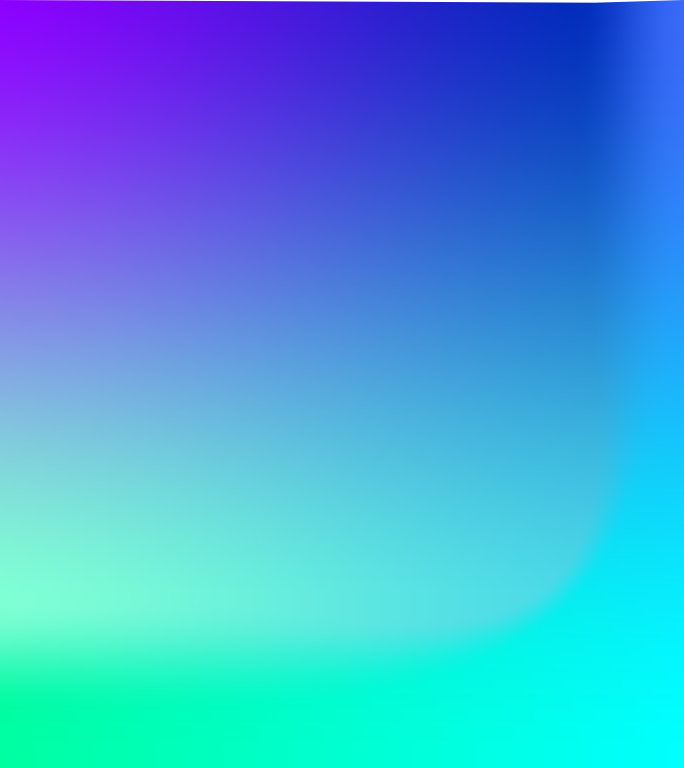
Reproduce this background procedurally as a WebGL 2 fragment shader.

```glsl
#version 300 es
precision highp float;

uniform vec2 u_resolution;
out vec4 fragColor;

// Inner sheet colours
const vec3 VIOLET = vec3(0.55, 0.00, 1.00);
const vec3 NAVY   = vec3(0.00, 0.17, 0.73);
const vec3 PALE_MINT = vec3(0.50, 1.00, 0.83);
const vec3 PALE_SKY  = vec3(0.29, 0.85, 0.91);

// Outer rim colours
const vec3 GREEN = vec3(0.00, 1.00, 0.63);
const vec3 CYAN  = vec3(0.00, 1.00, 1.00);
const vec3 AZURE = vec3(0.22, 0.41, 0.97);
const vec3 PAPER = vec3(1.0);

// Sheet extent and the rounded fold between sheet and rim
const vec2 SHEET_SIZE = vec2(0.87, 0.77);
const vec2 FOLD_SIZE = vec2(1.0, 0.93);
const float FOLD_POWER = 4.0;
const float SIDE_START = 0.84;
const float CORNER_START = 0.96;

// Sliver above the sheet
const float GAP_HEIGHT = 0.0035;
const float GAP_PEAK = 0.87;

// Half linear, half eased ramp
vec2 softRamp(vec2 t) {
    t = clamp(t, 0.0, 1.0);
    return mix(t, smoothstep(0.0, 1.0, t), 0.5);
}

vec3 sheetColor(vec2 p) {
    vec2 t = softRamp(p / SHEET_SIZE);
    return mix(mix(VIOLET, NAVY, t.x), mix(PALE_MINT, PALE_SKY, t.x), t.y);
}

vec3 rimColor(vec2 p) {
    return mix(mix(GREEN, CYAN, p.x), AZURE, smoothstep(0.0, 1.0, 1.0 - p.y));
}

// Superellipse fold: broad along the sides, crisp at the corner
float foldWeight(vec2 p) {
    vec2 q = pow(p / FOLD_SIZE, vec2(FOLD_POWER));
    float total = max(q.x + q.y, 1e-6);
    float radius = pow(total, 1.0 / FOLD_POWER);
    float corner = 4.0 * q.x * q.y / (total * total);
    return smoothstep(mix(SIDE_START, CORNER_START, corner), 1.0, radius);
}

void main() {
    vec2 uv = gl_FragCoord.xy / u_resolution;
    vec2 p = vec2(uv.x, 1.0 - uv.y); // measured down from the top left
    vec3 color = mix(sheetColor(p), rimColor(p), foldWeight(p));

    // Thin tapered gap along the top edge
    float gap = GAP_HEIGHT * min(p.x / GAP_PEAK, (1.0 - p.x) / (1.0 - GAP_PEAK));
    float coverage = clamp((gap - p.y) * u_resolution.y + 0.5, 0.0, 1.0);
    fragColor = vec4(mix(color, PAPER, coverage), 1.0);
}
```
